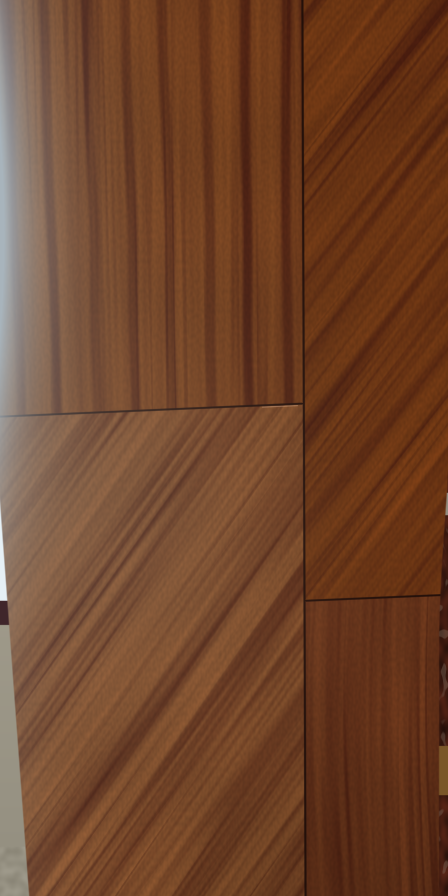
Write a Shadertoy shader that draws this texture.

```glsl
// Veneered wood door: four panels of straight and slanted grain, lit by a window at the left.

const vec3 HONEY = vec3(0.485, 0.285, 0.145);
const vec3 AMBER = vec3(0.455, 0.240, 0.095);
const vec3 RUSSET = vec3(0.415, 0.200, 0.062);
const vec3 COCOA = vec3(0.395, 0.195, 0.090);
const vec3 UMBER = vec3(0.26, 0.090, 0.045);
const vec3 SEAM = vec3(0.10, 0.035, 0.02);
const vec3 DAYLIGHT = vec3(0.67, 0.73, 0.77);
const vec3 DUST = vec3(0.62, 0.55, 0.49);

float hash(vec2 p) {
    return fract(sin(dot(p, vec2(127.1, 311.7))) * 43758.55);
}

vec2 gradientAt(vec2 cell) {
    float angle = 6.2832 * hash(cell);
    return vec2(cos(angle), sin(angle));
}

// Gradient noise, roughly -0.7 to 0.7
float noise(vec2 p) {
    vec2 i = floor(p), f = fract(p);
    vec2 w = f * f * f * (f * (f * 6.0 - 15.0) + 10.0);
    vec2 e = vec2(0.0, 1.0);
    float a = dot(gradientAt(i), f);
    float b = dot(gradientAt(i + e.yx), f - e.yx);
    float c = dot(gradientAt(i + e.xy), f - e.xy);
    float d = dot(gradientAt(i + e.yy), f - e.yy);
    return mix(mix(a, b, w.x), mix(c, d, w.x), w.y);
}

// 1 where the signed distance is negative
float fill(float dist, float px) {
    return 1.0 - smoothstep(-px, px, dist);
}

float line(float dist, float halfWidth, float px) {
    return fill(abs(dist) - halfWidth, 0.8 * px);
}

float gauss(float x, float width) {
    return exp(-x * x / (width * width));
}

// Darkness of stretched fibres; q.x runs across the grain, q.y along it
float fibres(vec2 q, float seed) {
    q += seed;
    float sum = 0.0, amp = 0.36;
    vec2 freq = vec2(17.0, 0.5);
    for (int i = 0; i < 4; i++) {
        sum += amp * noise(q * freq);
        freq *= vec2(1.85, 1.6);
        amp *= 1.02;
    }
    return sum;
}

// Thin dark pores that come and go along the grain
float pores(vec2 q, float density) {
    float ridge = abs(noise(q * vec2(density, 0.5)));
    float presence = smoothstep(-0.25, 0.25, noise(q * vec2(9.0, 1.3) + 7.0));
    return (1.0 - smoothstep(0.02, 0.16, ridge)) * presence;
}

// Evenly repeated dark bands that lean more toward the left side
float bands(vec2 p) {
    float lean = (0.04 - 0.055 * p.x) * (2.0 - p.y) / 0.9;
    float u = (p.x - lean - 0.098) / 0.09 + 0.08 * noise(vec2(p.x * 4.0, p.y * 3.0));
    float cell = floor(u + 0.5);
    float d = abs(u - cell - 0.10 * (hash(vec2(cell, 3.0)) - 0.5));
    float strength = 0.75 + 0.25 * hash(vec2(cell, 8.0));
    return strength * (1.0 - smoothstep(0.06, 0.19, d));
}

vec3 wood(vec3 base, float darkness) {
    vec3 light = base * (1.0 + 0.4 * max(-darkness, 0.0));
    return mix(light, UMBER, clamp(darkness, 0.0, 0.9));
}

vec3 straightPanel(vec2 p) {
    vec2 q = vec2(p.x + 0.045 * p.y * (0.7 - p.x), p.y);
    float tone = 0.02 + 0.12 * smoothstep(0.3, 0.65, p.x);
    return wood(AMBER, tone + 0.62 * bands(p) + 0.5 * fibres(q, 2.0) + 0.28 * pores(q, 46.0));
}

vec3 slantedPanel(vec2 p, vec3 base, float angle, float seed) {
    vec2 along = vec2(cos(angle), sin(angle));
    vec2 q = vec2(dot(p, vec2(along.y, -along.x)), dot(p, along));
    float streaks = smoothstep(0.05, 0.28, noise(q * vec2(29.0, 0.6) + 3.0 * seed));
    return wood(base, 0.02 + 0.85 * fibres(q, seed) + 0.32 * streaks + 0.34 * pores(q + seed, 36.0));
}

vec3 smallPanel(vec2 p) {
    vec2 q = vec2(p.x + 0.012 * sin(p.y * 4.0), p.y);
    return wood(COCOA, 0.08 + 0.7 * fibres(q, 11.0) + 0.45 * pores(q, 38.0));
}

// Bright window, sill and pale wall beyond the left edge
vec3 outside(vec2 p, float px) {
    vec3 wall = vec3(0.60, 0.58, 0.52) * (0.96 + 0.12 * p.y);
    wall += 0.08 * fill(p.y - 0.11, px) * noise(p * 45.0);
    vec3 col = mix(vec3(0.90, 0.94, 0.96), wall, fill(p.y - 0.63, px));
    return mix(col, vec3(0.25, 0.15, 0.17), line(p.y - 0.632, 0.027, px));
}

// Worn frame with metal hinges beyond the right edge
vec3 frame(vec2 p, float px) {
    vec3 col = vec3(0.24, 0.10, 0.06) * (1.0 + 0.7 * noise(p * vec2(50.0, 28.0)));
    float chips = smoothstep(0.2, 0.4, noise(p * vec2(60.0, 35.0)));
    col = mix(col, vec3(0.50, 0.42, 0.36), 0.4 * chips);
    col = mix(col, vec3(0.58, 0.55, 0.50), line(p.y - 0.875, 0.025, px));
    return mix(col, vec3(0.48, 0.34, 0.16), line(p.y - 0.28, 0.055, px));
}

void mainImage(out vec4 fragColor, in vec2 fragCoord) {
    vec2 p = fragCoord / iResolution.xy * vec2(1.0, 2.0);
    float px = 2.0 / iResolution.y;

    // Signed distances to the joints
    float upright = p.x - (0.682 - 0.0035 * p.y);
    float leftJoint = p.y - (1.070 + 0.043 * p.x);
    float rightJoint = p.y - (0.659 + 0.042 * (p.x - 0.682));

    // Panels
    vec3 leftSide = mix(straightPanel(p), slantedPanel(p, HONEY, 0.96, 5.0), fill(leftJoint, px));
    vec3 rightSide = mix(slantedPanel(p, RUSSET, 0.92, 17.0), smallPanel(p), fill(rightJoint, px));
    vec3 col = mix(rightSide, leftSide, fill(upright, px));
    col *= 1.0 + 0.06 * noise(p * 5.0) + 0.10 * noise(p * vec2(170.0, 90.0));
    col *= 1.0 - 0.12 * (1.0 - smoothstep(0.0, 0.5, p.y)) * smoothstep(0.2, 0.7, p.x);

    // Joints and the small glint on the left one
    float joint = max(line(leftJoint, 0.0022, px) * fill(upright, px),
                      line(rightJoint, 0.0022, px) * fill(-upright, px));
    col = mix(col, SEAM, 0.9 * max(joint, line(upright, 0.0024, px)));
    col += 0.2 * line(leftJoint + 0.004, 0.001, px) * line(p.x - 0.625, 0.04, px);

    // Daylight at the left edge, then a softer dusty sheen
    float glare = 0.70 * exp(-p.x / 0.07) * (0.12 + 0.88 * gauss(p.y - 1.52, 0.60));
    float haze = 0.36 * exp(-p.x / 0.20) * (0.3 + 0.7 * gauss(p.y - 1.35, 0.7));
    float sheen = 0.17 * gauss(length((p - vec2(0.30, 0.85)) * vec2(1.0, 0.8)), 0.40);
    col = mix(col, DUST, sheen + 0.015);
    col = mix(col, DAYLIGHT, clamp(glare + haze, 0.0, 0.95));

    // Surroundings
    float leftEdge = p.x - 0.074 * (0.88 - p.y);
    col = mix(col, outside(p, px), fill(leftEdge, px));
    float rightEdge = p.x - (0.980 + 0.028 * smoothstep(0.55, 1.15, p.y));
    col = mix(col, frame(p, px), fill(-rightEdge, px));

    fragColor = vec4(clamp(col, 0.0, 1.0), 1.0);
}
```
